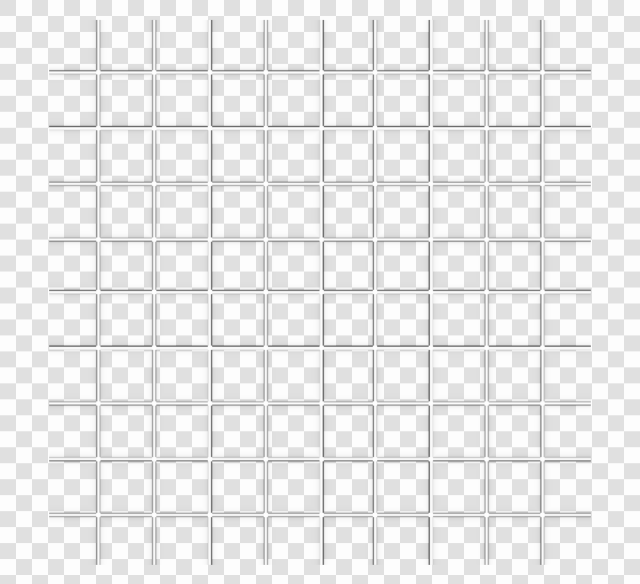
This pattern is drawn by a Shadertoy shader. Its source:

```glsl
// A lattice of nine by nine thin embossed white rods over a grey and white checkerboard.
// Each rod is a white body with a dark rim on both sides; a per-rod lean shifts the
// weight of the rims, and the rims break into small white knots at the crossings.

const vec2  SHEET = vec2(768.0, 702.0);     // design units over the whole canvas
const float CHECK = 19.2;                   // checker square side
const float PITCH = 67.0;                   // rod spacing
const float RODS = 9.0;                     // rods in each direction
const vec2  FIRST = vec2(118.0, 87.0);      // first upright, first crossbar
const vec2  SHORTFALL = vec2(3.0, 4.0);     // one narrower gap in each direction
const vec2  NARROW_AT = vec2(418.0, 320.0); // middle of that gap
const vec2  SPAN_X = vec2(59.0, 709.0);     // ends of the crossbars
const vec2  SPAN_Y = vec2(24.0, 679.0);     // ends of the uprights
const float BODY = 2.4;                     // half width of the white body
const float RIM_AT = 1.9;                   // rim distance from the rod axis
const float RIM_WIDTH = 0.8;
const float RIM_DARK = 0.32;
const float HALO_DARK = 0.07;
const float HALO_WIDTH = 2.6;
const float KNOT = 2.6;                     // half size of a crossing knot
const vec3  LIGHT = vec3(0.994);
const vec3  GREY = vec3(0.878);

// Rim balance of each rod: negative is left or top, positive is right or bottom
const float LEAN_X[9] = float[9](-0.3, -0.1, 0.7, 0.0, 0.8, -0.5, -0.8, 0.0, -0.4);
const float LEAN_Y[9] = float[9](-0.5, -0.8, -0.1, 0.3, -0.6, -0.8, 0.2, 0.4, 0.0);

// Smoothed square wave, +1 on even squares and -1 on odd ones
float squareWave(float x, float px) {
    float t = abs(mod(x / CHECK + 0.5, 2.0) - 1.0);
    return clamp((0.5 - t) * 2.0 * CHECK / px, -1.0, 1.0) * -1.0;
}

// Signed offset to the nearest rod, and the index of that rod
vec2 nearestRod(float x, float first, float shortfall, float narrowAt) {
    x += shortfall * step(narrowAt, x) - first;
    float i = clamp(round(x / PITCH), 0.0, RODS - 1.0);
    return vec2(x - i * PITCH, i);
}

// Coverage along a rod, soft at both ends
float within(float x, vec2 span, float px) {
    float inside = min(x - span.x, span.y - x);
    return smoothstep(-0.7 * px, 0.7 * px, inside);
}

float bump(float d, float width) {
    return exp(-d * d / (width * width));
}

// Darkening by the two rims of a rod
float rims(float d, float lean, float px) {
    float width = length(vec2(RIM_WIDTH, 0.4 * px));
    float dark = (1.0 - lean) * bump(d + RIM_AT, width)
               + (1.0 + lean) * bump(d - RIM_AT, width);
    return RIM_DARK * dark * RIM_WIDTH / width * 1.15;
}

// Faint shade spilling into the cells
float halo(float d) {
    return HALO_DARK * exp(-max(abs(d) - BODY, 0.0) / HALO_WIDTH);
}

float body(float d, float px) {
    return 1.0 - smoothstep(BODY - 0.5 * px, BODY + 0.5 * px, abs(d));
}

void mainImage(out vec4 fragColor, in vec2 fragCoord) {
    vec2 p = fragCoord / iResolution.xy * SHEET;
    p.y = SHEET.y - p.y;
    float px = SHEET.x / iResolution.x;

    // Checkerboard, grey in the top left corner
    float parity = squareWave(p.x, px) * squareWave(p.y, px);
    vec3 color = mix(LIGHT, GREY, 0.5 + 0.5 * parity);

    // Nearest upright and crossbar
    vec2 up = nearestRod(p.x, FIRST.x, SHORTFALL.x, NARROW_AT.x);
    vec2 bar = nearestRod(p.y, FIRST.y, SHORTFALL.y, NARROW_AT.y);
    float onUp = within(p.y, SPAN_Y, px);
    float onBar = within(p.x, SPAN_X, px);

    // Shade, then white bodies
    color -= max(halo(up.x) * onUp, halo(bar.x) * onBar);
    float white = max(body(up.x, px) * onUp, body(bar.x, px) * onBar);
    color = mix(color, LIGHT, white);

    // Rims, interrupted where the other rod crosses
    float clearUp = smoothstep(KNOT - 1.0, KNOT + 1.0, abs(bar.x));
    float clearBar = smoothstep(KNOT - 1.0, KNOT + 1.0, abs(up.x));
    color -= rims(up.x, LEAN_X[int(up.y)], px) * onUp * clearUp;
    color -= rims(bar.x, LEAN_Y[int(bar.y)], px) * onBar * clearBar;

    fragColor = vec4(clamp(color, 0.0, 1.0), 1.0);
}
```
